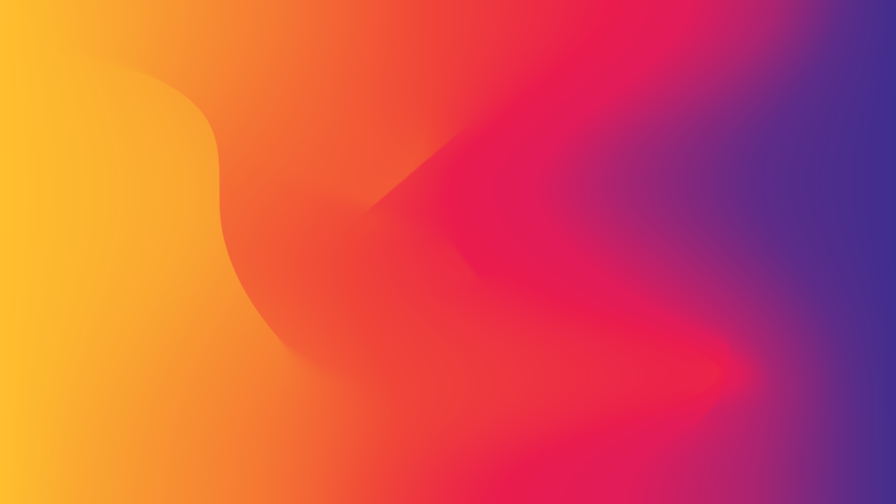
Reproduce this background procedurally as a Shadertoy shader.

```glsl
const int STOPS = 9;
const vec3 PALETTE[STOPS] = vec3[STOPS](
    vec3(1.00, 0.75, 0.18),  // yellow
    vec3(0.98, 0.65, 0.19),  // amber
    vec3(0.96, 0.47, 0.20),  // orange
    vec3(0.94, 0.27, 0.22),  // red
    vec3(0.92, 0.11, 0.30),  // crimson
    vec3(0.88, 0.11, 0.35),  // rose
    vec3(0.67, 0.14, 0.44),  // magenta
    vec3(0.37, 0.17, 0.53),  // purple
    vec3(0.24, 0.18, 0.56)); // indigo

float bell(float x, float center, float width) {
    float d = (x - center) / width;
    return exp(-d * d);
}

// Colour at a fractional palette position
vec3 palette(float t) {
    vec3 color = PALETTE[0];
    for (int i = 1; i < STOPS; i++) {
        color = mix(color, PALETTE[i], clamp(t - float(i - 1), 0.0, 1.0));
    }
    return color;
}

// Palette position across the main sheet, from contours that sway with height
float mainSheet(vec2 uv) {
    float v = uv.y;
    float rise = smoothstep(0.7, 1.0, v);
    float orange = 0.28 + 0.03 * rise - 0.11 * bell(v, 0.52, 0.2);
    float red = mix(0.40, 0.48, smoothstep(0.4, 0.8, v))
              + 0.045 * bell(v, 0.2, 0.13) - 0.02 * bell(v, 0.5, 0.1);
    float crimson = 0.55 + 0.13 * rise - 0.04 * bell(v, 0.6, 0.12)
                  + 0.25 * bell(v, 0.26, 0.13);
    float magenta = 0.84 + 0.03 * rise - 0.15 * bell(v, 0.64, 0.2)
                  + 0.025 * bell(v, 0.25, 0.12);
    float purple = 0.95 - 0.105 * bell(v, 0.64, 0.22);
    float contour[STOPS] = float[STOPS](0.0, 0.4 * orange, orange, red, crimson,
        mix(crimson, magenta, 0.5), magenta, purple, 1.01);
    float t = 0.0;
    for (int i = 1; i < STOPS; i++) {
        t += clamp((uv.x - contour[i - 1]) / (contour[i] - contour[i - 1]), 0.0, 1.0);
    }
    return t;
}

// Palette position across the amber sheet on the left
float amberSheet(vec2 uv) {
    float amber = 0.085 + 0.125 * bell(uv.y, 0.62, 0.33);
    return min(uv.x / amber, 1.0) + max(uv.x - amber, 0.0) / 0.2;
}

// Coverage of the amber sheet: crisp in the middle, dissolving at both ends
float amberMask(vec2 uv, float pixel) {
    float below = clamp(0.6 - uv.y, 0.0, 0.36);
    float above = clamp(uv.y - 0.6, 0.0, 0.3);
    float edge = 0.245 + 0.9 * below * below - 20.0 * pow(above, 4.0);
    float blur = pixel + 0.16 * (1.0 - smoothstep(0.1, 0.34, uv.y))
               + 0.14 * smoothstep(0.83, 0.98, uv.y);
    return 1.0 - smoothstep(-blur, blur, uv.x - edge);
}

// Signed crease from a up to b: positive on its right, fading with distance
float crease(vec2 uv, vec2 a, vec2 b, float bend, float reach, float blur) {
    vec2 axis = b - a;
    vec2 q = uv - a;
    float along = dot(q, axis) / dot(axis, axis);
    float side = (axis.y * q.x - axis.x * q.y) / length(axis);
    float inside = clamp(along, 0.0, 1.0);
    side -= bend * 4.0 * inside * (1.0 - inside);
    float span = smoothstep(-0.1, 0.15, along) * (1.0 - smoothstep(0.6, 1.2, along));
    return (2.0 * smoothstep(-blur, blur, side) - 1.0) * exp(-abs(side) / reach) * span;
}

void mainImage(out vec4 fragColor, in vec2 fragCoord) {
    vec2 uv = fragCoord / iResolution.xy;
    float pixel = 1.0 / iResolution.x;

    // Main sheet with its three creases
    float t = mainSheet(uv);
    t += 0.36 * crease(uv, vec2(0.411, 0.583), vec2(0.514, 0.74), 0.0, 0.06, 2.0 * pixel);
    t += 0.16 * crease(uv, vec2(0.535, 0.445), vec2(0.501, 0.525), 0.0, 0.04, 0.005);
    t += 0.28 * crease(uv, vec2(0.782, 0.165), vec2(0.812, 0.33), 0.012, 0.03, 0.003);

    // Amber sheet on top
    vec3 color = mix(palette(t), palette(amberSheet(uv)), amberMask(uv, pixel));
    fragColor = vec4(color, 1.0);
}
```
